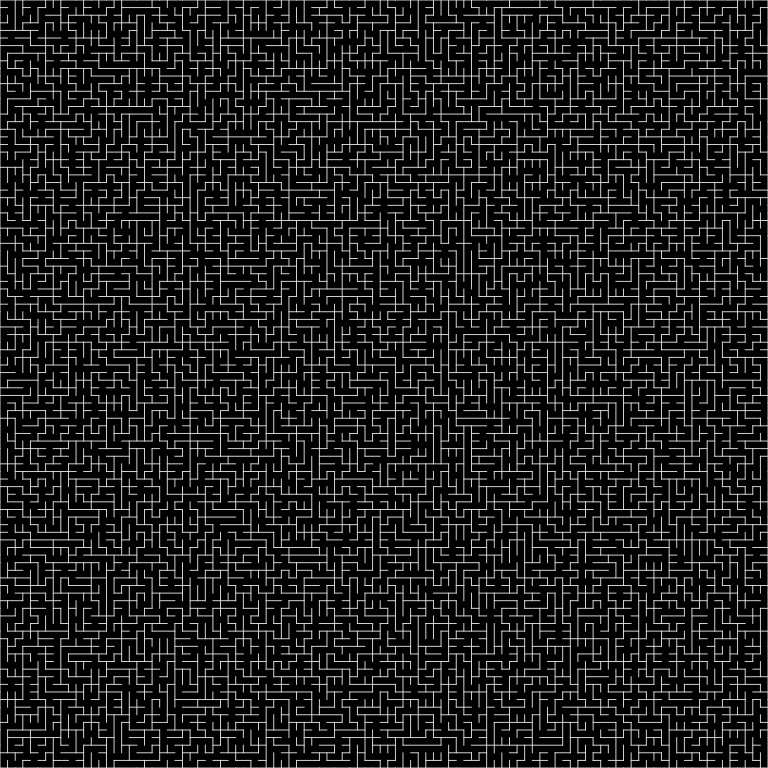
A WebGL 2 fragment shader for this pattern:

```glsl
#version 300 es
precision highp float;
precision highp int;
// Draws a fine maze of thin pale walls on black, one canvas wide.
// Every lattice edge has a random weight; a wall stands unless its two ends are
// already joined by lighter edges nearby, which is a local minimum spanning tree.

#define CELLS 101.0        // maze cells across the canvas
#define WALL_WIDTH 0.119   // wall thickness in cells
#define WALL_COLOR vec3(0.9)
#define FLOOR_COLOR vec3(0.002)
#define COLS 6             // search window along the wall
#define ROWS 5             // search window across the wall
#define FLOOD_STEPS 20
#define SEED 3.7

uniform vec2 u_resolution;
out vec4 fragColor;

float hash(vec2 p) {
    return fract(sin(dot(p, vec2(12.9898, 78.233))) * 43758.5453);
}

// Weight of the edge from a vertex along an axis; the outer border always stands.
float edgeWeight(vec2 vertex, vec2 axis) {
    float lane = dot(vertex, axis.yx);
    if (lane == 0.0 || lane == CELLS) return 0.0;
    return 0.001 + hash(vertex + axis * vec2(0.37, 0.71) + SEED);
}

// Floods the lighter edges of the window, one bit per vertex, from end to end.
bool isWall(vec2 vertex, vec2 axis) {
    float limit = edgeWeight(vertex, axis);
    if (limit == 0.0) return true;

    uint alongOpen = 0u;
    uint acrossOpen = 0u;
    for (int row = 0; row < ROWS; row++) {
        for (int col = 0; col < COLS; col++) {
            vec2 v = vertex + axis * float(col - 2) + axis.yx * float(row - 2);
            uint bit = 1u << uint(row * COLS + col);
            if (col < COLS - 1 && edgeWeight(v, axis) < limit) alongOpen |= bit;
            if (row < ROWS - 1 && edgeWeight(v, axis.yx) < limit) acrossOpen |= bit;
        }
    }

    uint stride = uint(COLS);
    uint reached = 1u << uint(2 * COLS + 2);
    uint goal = reached << 1;
    for (int i = 0; i < FLOOD_STEPS; i++) {
        uint next = reached
            | ((reached & alongOpen) << 1) | ((reached >> 1) & alongOpen)
            | ((reached & acrossOpen) << stride) | ((reached >> stride) & acrossOpen);
        if ((next & goal) != 0u) return false;
        if (next == reached) break;
        reached = next;
    }
    return true;
}

// Share of a pixel-wide interval around x that lies between lo and hi.
float overlap(float lo, float hi, float x, float pixel) {
    return max(min(hi, x + 0.5 * pixel) - max(lo, x - 0.5 * pixel), 0.0) / pixel;
}

// Area of the pixel covered by walls running along one axis.
float wallCoverage(vec2 p, vec2 axis, float pixel) {
    float along = dot(p, axis);
    float across = dot(p, axis.yx);
    float lane = floor(across + 0.5);
    float halfWidth = 0.5 * WALL_WIDTH;
    float thickness = overlap(lane - halfWidth, lane + halfWidth, across, pixel);
    if (thickness <= 0.0) return 0.0;

    float reach = halfWidth + 0.5 * pixel;
    float first = floor(along - reach);
    float last = floor(along + reach);
    float span = 0.0;
    for (float start = first; start <= last; start++) {
        if (isWall(axis * start + axis.yx * lane, axis)) {
            span += overlap(start - halfWidth, start + 1.0 + halfWidth, along, pixel);
        }
    }
    return thickness * min(span, 1.0);
}

void main() {
    float side = min(u_resolution.x, u_resolution.y);
    vec2 p = gl_FragCoord.xy / side * CELLS;
    float pixel = CELLS / side;

    float horizontal = wallCoverage(p, vec2(1.0, 0.0), pixel);
    float vertical = wallCoverage(p, vec2(0.0, 1.0), pixel);
    float ink = 1.0 - (1.0 - horizontal) * (1.0 - vertical);
    fragColor = vec4(mix(FLOOR_COLOR, WALL_COLOR, ink), 1.0);
}
```
